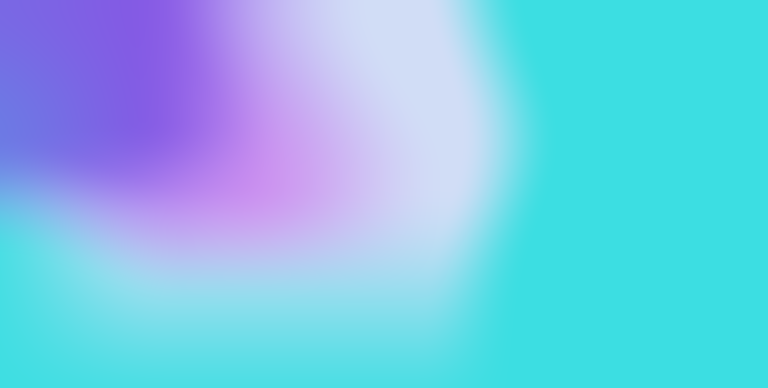
This background is drawn by a WebGL 1 fragment shader. Its source:

```glsl
precision highp float;
// Soft mesh gradient: violet and pink glows over a pale cloud on a cyan field.

uniform vec2 u_resolution;

const vec3 CYAN   = vec3(0.235, 0.870, 0.885);
const vec3 PALE   = vec3(0.820, 0.868, 0.965);
const vec3 LILAC  = vec3(0.665, 0.515, 0.940);
const vec3 PINK   = vec3(0.800, 0.565, 0.940);
const vec3 VIOLET = vec3(0.525, 0.340, 0.895);
const vec3 BLUE   = vec3(0.415, 0.490, 0.895);

// One before the edge, zero after it, blurred by the given half width.
float fade(float edge, float blur, float v) {
  return 1.0 - smoothstep(edge - blur, edge + blur, v);
}

// Pale cloud: its right side bulges, its base and left side dissolve.
float cloudMask(vec2 p) {
  float rise = (p.y - 0.36) / 0.28;
  float rightEdge = 0.607 + 0.057 * exp(-rise * rise);
  return fade(rightEdge, 0.065, p.x)
       * fade(0.80, 0.33, p.y)
       * smoothstep(-0.06, 0.22, p.x);
}

// Lilac body: wider in the middle than along the top.
float bodyMask(vec2 p) {
  float rightEdge = mix(0.35, 0.45, smoothstep(0.0, 0.45, p.y));
  float lowerEdge = mix(0.50, 0.63, smoothstep(0.0, 0.25, p.x));
  return fade(rightEdge, 0.14, p.x) * fade(lowerEdge, 0.16, p.y);
}

// Deep violet core in the upper left.
float coreMask(vec2 p) {
  return fade(0.27, 0.11, p.x) * fade(0.44, 0.13, p.y);
}

// Cool tint along the left side, growing downwards.
float coolMask(vec2 p) {
  return fade(0.10, 0.16, p.x) * fade(0.48, 0.14, p.y)
       * mix(0.5, 1.0, smoothstep(0.0, 0.35, p.y));
}

void main() {
  // Canvas fractions, measured from the upper left.
  vec2 p = gl_FragCoord.xy / u_resolution;
  p.y = 1.0 - p.y;

  // Glow colours, from lilac to pink towards the lower right.
  float warmth = smoothstep(0.10, 0.36, p.x) * smoothstep(-0.15, 0.48, p.y);
  vec3 glow = mix(LILAC, PINK, warmth);
  glow = mix(glow, VIOLET, coreMask(p));
  glow = mix(glow, BLUE, coolMask(p));

  // Layers, back to front.
  vec3 color = mix(CYAN, PALE, cloudMask(p));
  color = mix(color, glow, bodyMask(p));
  gl_FragColor = vec4(color, 1.0);
}
```
